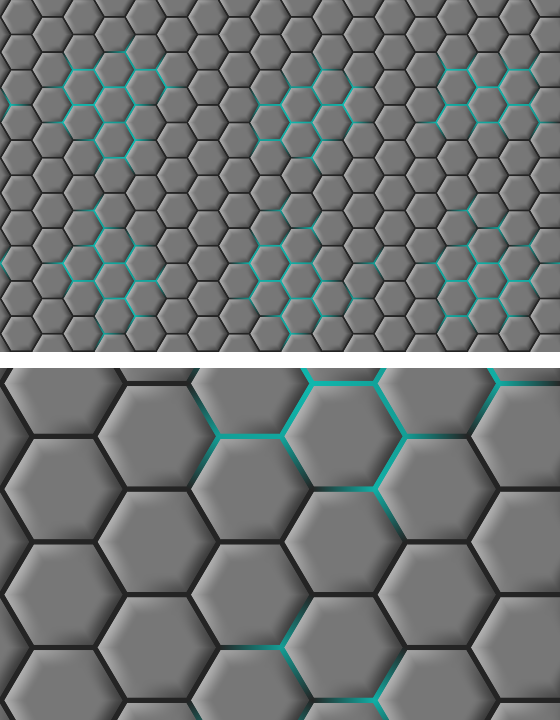
Top: the whole. Bottom: its middle third, enlarged.
Reproduce this pattern procedurally as a WebGL 2 fragment shader.

```glsl
#version 300 es
precision highp float;
// Bevelled grey hexagons, 18 staggered columns of 10, parted by dark grooves.
// Scattered groove junctions are lit teal and fade along their three arms;
// junction numbers wrap around the canvas, so the pattern tiles.
uniform vec2 u_resolution;
out vec4 fragColor;

const float PI = 3.14159;
const vec2 PERIOD = vec2(sqrt(3.0), 1.0);  // one pair of columns, one row

float hash(vec2 p) {
  return fract(sin(dot(p, vec2(12.9898, 78.233))) * 43758.5453);
}

// Brightness of the junction at a grid position; lit ones gather in clusters
float junctionGlow(vec2 pos) {
  vec2 id = floor(mod(round(pos / PERIOD * vec2(6.0, 2.0)) + 0.5, vec2(54.0, 20.0)));
  vec2 wave = cos(2.0 * PI * (id / vec2(54.0, 20.0) * vec2(3.0, 2.0) - vec2(0.477, 0.326)));
  float chance = smoothstep(0.43, 0.88, 0.5 + 0.25 * (wave.x + wave.y));
  return step(hash(id), chance) * mix(0.75, 1.0, hash(id + 71.0));
}

vec2 corner(float k) {
  float a = k * PI / 3.0;
  return vec2(cos(a), sin(a)) / sqrt(3.0);
}

void main() {
  vec2 uv = gl_FragCoord.xy / u_resolution;
  vec2 p = (uv * vec2(9.0, 10.0) - vec2(0.34, 0.52)) * PERIOD;
  float pixel = 10.0 / u_resolution.y;

  // Nearest cell centre out of the two interleaved grids
  vec2 even = round(p / PERIOD) * PERIOD;
  vec2 odd = (floor(p / PERIOD) + 0.5) * PERIOD;
  vec2 center = distance(p, even) < distance(p, odd) ? even : odd;
  vec2 local = p - center;

  // Distance inward from the hexagon outline
  vec2 q = abs(local);
  float inset = 0.5 - max(q.y, dot(q, vec2(0.866, 0.5)));

  // Soft bevel lit from the upper left
  float bevel = 1.0 - smoothstep(0.0, 0.21, inset);
  float facing = dot(local / max(length(local), 0.001), vec2(-0.93, 0.36));
  vec3 color = vec3(0.465 + 0.24 * bevel * facing);

  // Glow runs between the two ends of the nearest edge
  float side = floor(atan(local.y, local.x) / (PI / 3.0));
  vec2 start = corner(side);
  vec2 edge = corner(side + 1.0) - start;
  float along = clamp(dot(local - start, edge) / dot(edge, edge), 0.0, 1.0);
  float glow = mix(junctionGlow(center + start), junctionGlow(center + start + edge), along);
  vec3 groove = mix(vec3(0.14), vec3(0.06, 0.73, 0.69), glow);

  float line = 1.0 - smoothstep(-0.5 * pixel, 0.5 * pixel, inset - 0.025);
  fragColor = vec4(mix(color, groove, line), 1.0);
}
```
